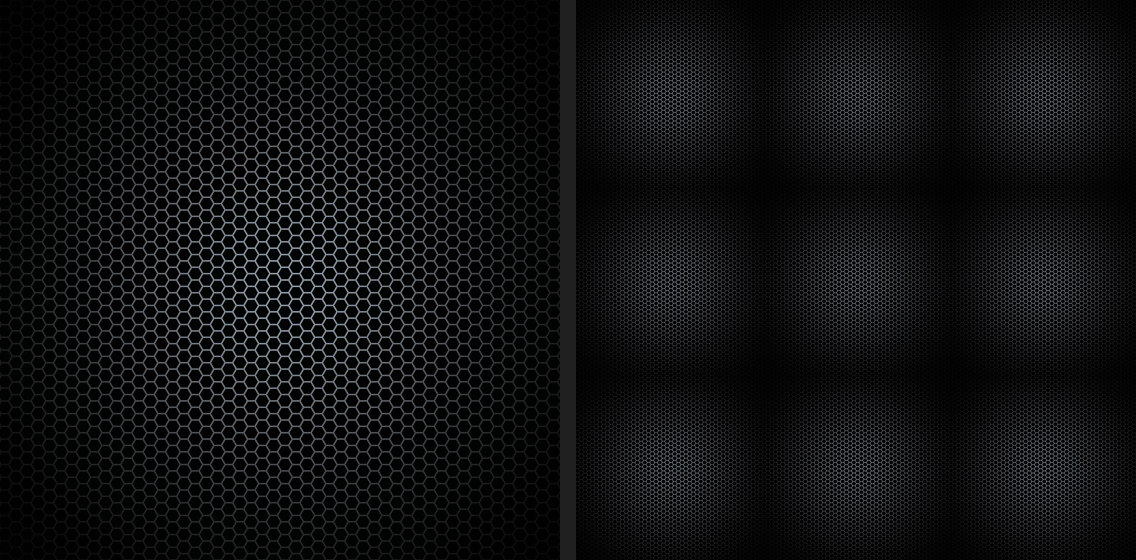
Left, the tile; right, the same tile 3 across and 3 down.
This pattern is drawn by a WebGL 2 fragment shader. Its source:

```glsl
#version 300 es
precision highp float;
// Fine hexagonal wire mesh on black, lit by a soft glow at the middle.
// Two interleaved rectangular grids give the nearest hexagon centre, and
// the distance to that hexagon's border draws the wire.

uniform vec2 u_resolution;
out vec4 fragColor;

// Distance to the border of a flat-topped hexagon cell of height 1.
float hexBorder(vec2 q) {
    vec2 pitch = vec2(sqrt(3.0), 1.0);
    vec2 a = mod(q, pitch) - 0.5 * pitch;
    vec2 b = mod(q - 0.5 * pitch, pitch) - 0.5 * pitch;
    vec2 local = abs(dot(a, a) < dot(b, b) ? a : b);
    return 0.5 - max(local.y, dot(local, vec2(0.5 * sqrt(3.0), 0.5)));
}

void main() {
    vec2 uv = gl_FragCoord.xy / u_resolution;

    // Mesh: 25 pairs of columns across, 44 cells down
    vec2 q = (uv - vec2(0.0087, 0.0)) * vec2(25.0 * sqrt(3.0), 44.0);
    float pixel = 44.0 / min(u_resolution.x, u_resolution.y);
    float halfWidth = 0.06;
    float soft = 0.5 * pixel + 0.012;
    float wire = 1.0 - smoothstep(halfWidth - soft, halfWidth + soft, hexBorder(q));

    // Glow: wrapped offset from the centre of the light
    vec2 offset = fract(uv - vec2(0.51, 0.49) + 0.5) - 0.5;
    float glow = exp(-6.5 * dot(offset, offset));

    // Grey wire that turns cooler where the light is strongest
    vec3 wireTint = mix(vec3(0.60), vec3(0.59, 0.63, 0.67), glow);
    vec3 hole = vec3(0.004, 0.005, 0.006) + vec3(0.004, 0.006, 0.008) * glow;
    vec3 color = mix(hole, wireTint * glow, wire);

    fragColor = vec4(color, 1.0);
}
```
